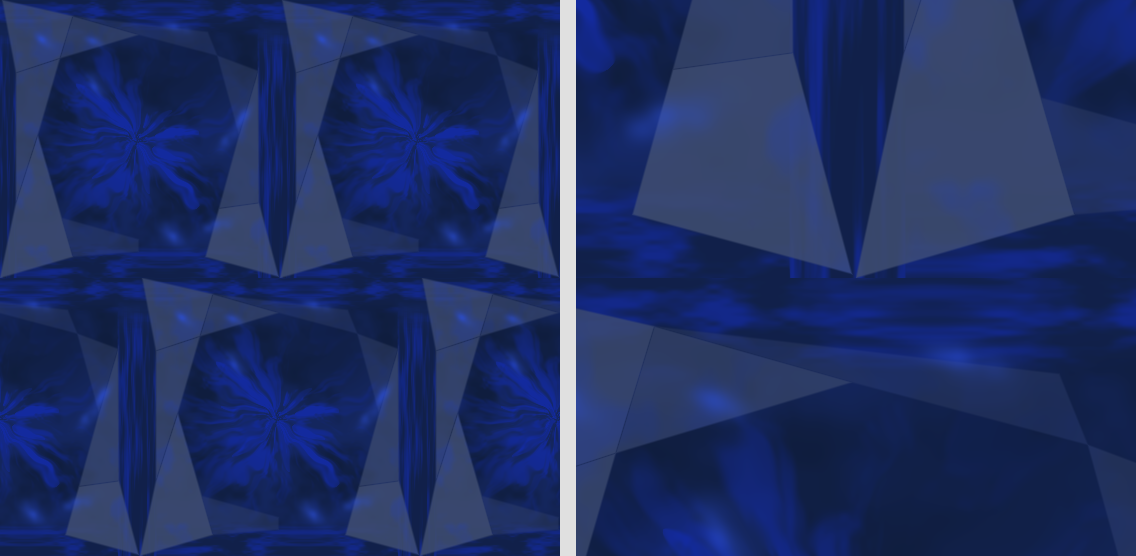
Left, the full canvas; right, a detail of the centre.
Reproduce this pattern procedurally as a Shadertoy shader.

```glsl
const float REPEATS = 2.0;
const float ROW_SHIFT = 0.5;
const float EDGE_SOFTNESS = 1.4;
const float FACET_OPACITY = 0.84;
const vec2 CENTRE = vec2(0.495, 0.5);
const vec3 DEEP = vec3(0.06, 0.115, 0.245);
const vec3 NAVY = vec3(0.08, 0.15, 0.37);
const vec3 BLUE = vec3(0.075, 0.165, 0.62);
const vec3 GLINT = vec3(0.17, 0.31, 0.86);
const vec3 GREY = vec3(0.25, 0.305, 0.445);

// Cut corners in cell units, y pointing down
const vec2 TOP_LEFT = vec2(0.008, 0.0), BOTTOM_LEFT = vec2(0.0, 1.0);
const vec2 BOTTOM_RIGHT = vec2(0.995, 0.995);
const vec2 LEFT_HIGH = vec2(0.057, 0.262), LEFT_LOW = vec2(0.057, 0.73);
const vec2 RIGHT_HIGH = vec2(0.922, 0.255), RIGHT_LOW = vec2(0.925, 0.73);
const vec2 CROWN_LEFT = vec2(0.26, 0.058), CROWN_RIGHT = vec2(0.742, 0.115);
const vec2 FOOT_LEFT = vec2(0.26, 0.924), FOOT_RIGHT = vec2(0.734, 0.924);
const vec2 N = vec2(0.495, 0.125), NE = vec2(0.776, 0.2);
const vec2 E = vec2(0.854, 0.486), SE = vec2(0.782, 0.75);
const vec2 S = vec2(0.495, 0.861), SW = vec2(0.214, 0.782);
const vec2 W = vec2(0.135, 0.486), NW = vec2(0.214, 0.21);

// Star rays: angle, start, end, half width
const vec4 RAYS[8] = vec4[8](
    vec4(0.9, 0.01, 0.33, 0.032), vec4(-2.4, 0.0, 0.31, 0.023),
    vec4(2.45, 0.01, 0.22, 0.02), vec4(-0.75, 0.02, 0.16, 0.015),
    vec4(-0.12, 0.05, 0.23, 0.018), vec4(0.45, 0.06, 0.19, 0.014),
    vec4(1.35, 0.03, 0.21, 0.02), vec4(-2.9, 0.04, 0.21, 0.015));
// Glints: centre, angle, length
const vec4 GLINTS[8] = vec4[8](
    vec4(0.15, 0.14, 0.6, 0.055), vec4(0.63, 0.10, 0.2, 0.06),
    vec4(0.62, 0.85, 0.7, 0.08), vec4(0.78, 0.81, -0.3, 0.07),
    vec4(0.82, 0.50, -0.8, 0.07), vec4(0.87, 0.42, -1.0, 0.06),
    vec4(0.34, 0.31, 1.0, 0.05), vec4(0.34, 0.15, 0.4, 0.05));

float hash(vec2 p) {
    return fract(sin(dot(p, vec2(127.1, 311.7))) * 43758.5453);
}

float noise(vec2 p) {
    vec2 i = floor(p), f = fract(p);
    f = f * f * (3.0 - 2.0 * f);
    return mix(mix(hash(i), hash(i + vec2(1, 0)), f.x),
               mix(hash(i + vec2(0, 1)), hash(i + vec2(1, 1)), f.x), f.y);
}

float fbm(vec2 p) {
    return 0.55 * noise(p) + 0.3 * noise(p * 2.1 + 7.3) + 0.15 * noise(p * 4.3 + 3.1);
}

vec2 heading(float angle) { return vec2(cos(angle), sin(angle)); }

float side(vec2 p, vec2 a, vec2 b) {
    vec2 e = normalize(b - a);
    return e.x * (p.y - a.y) - e.y * (p.x - a.x);
}

// Coverage of a convex four-sided facet
float facet(vec2 p, vec2 a, vec2 b, vec2 c, vec2 d, float aa) {
    float inside = min(min(side(p, a, b), side(p, b, c)), min(side(p, c, d), side(p, d, a)));
    return smoothstep(-aa, aa, inside);
}

float facets(vec2 p, float aa) {
    float k = 0.0;
    k = max(k, 0.88 * facet(p, TOP_LEFT, CROWN_LEFT, NW, LEFT_HIGH, aa));
    k = max(k, 0.7 * facet(p, CROWN_LEFT, N, NW, mix(NW, CROWN_LEFT, 0.5), aa));
    k = max(k, 0.85 * facet(p, LEFT_HIGH, NW, W, LEFT_LOW, aa));
    k = max(k, facet(p, W, FOOT_LEFT, BOTTOM_LEFT, LEFT_LOW, aa));
    k = max(k, 0.34 * facet(p, CROWN_LEFT, CROWN_RIGHT, NE, N, aa));
    k = max(k, 0.42 * facet(p, NE, RIGHT_HIGH, E, mix(E, NE, 0.5), aa));
    k = max(k, 0.8 * facet(p, RIGHT_HIGH, RIGHT_LOW, SE, E, aa));
    k = max(k, facet(p, SE, RIGHT_LOW, BOTTOM_RIGHT, FOOT_RIGHT, aa));
    return max(k, 0.36 * facet(p, SW, S, vec2(S.x, 0.905), FOOT_LEFT, aa));
}

// Radial sparkle inside the stone
float star(vec2 q) {
    float r = length(q), glow = 0.0;
    q += 0.035 * (vec2(noise(q * 17.0 + 5.0), noise(q * 17.0 + 31.0)) - 0.5);
    for (int i = 0; i < 8; i++) {
        vec4 ray = RAYS[i];
        vec2 d = heading(ray.x);
        float t = (dot(q, d) - ray.y) / (ray.z - ray.y);
        float across = abs(q.x * d.y - q.y * d.x);
        float width = ray.w * sqrt(max(4.0 * t * (1.0 - t), 0.0)) + 0.001;
        float body = smoothstep(width, width * 0.45, across) * step(0.0, t) * step(t, 1.0);
        glow = max(glow, body * (1.0 - 0.5 * t));
    }
    float shards = fbm(q / max(r, 0.01) * (4.0 + 9.0 * r) + 11.0);
    return 0.75 * glow + 0.9 * smoothstep(0.42, 0.8, shards) * smoothstep(0.52, 0.1, r);
}

float glints(vec2 p) {
    float sum = 0.0;
    for (int i = 0; i < 8; i++) {
        vec2 d = heading(GLINTS[i].z), q = p - GLINTS[i].xy;
        vec2 s = vec2(dot(q, d), q.x * d.y - q.y * d.x) / (GLINTS[i].w * vec2(0.7, 0.3));
        sum += exp(-dot(s, s));
    }
    return sum * (0.4 + 0.9 * noise(p * 34.0));
}

void mainImage(out vec4 fragColor, in vec2 fragCoord) {
    // Staggered cells, rows counted from the top
    vec2 grid = vec2(fragCoord.x, iResolution.y - fragCoord.y) / iResolution.xy * REPEATS;
    grid.x -= ROW_SHIFT * mod(floor(grid.y), 2.0);
    vec2 p = fract(grid), q = p - CENTRE;
    float aa = EDGE_SOFTNESS * REPEATS / iResolution.y;

    // Stone body with a dark upper right
    float shade = smoothstep(0.28, 0.06, length((p - vec2(0.64, 0.26)) * vec2(0.9, 1.2)));
    float cloud = fbm(p * 9.0 + 2.0);
    vec3 stone = mix(DEEP, NAVY, smoothstep(0.2, 0.65, cloud) * (1.0 - 0.7 * shade));
    stone = mix(stone, BLUE, clamp(star(q) * (1.0 - 0.75 * shade), 0.0, 1.0));

    // Streaked surround: level bands and upright gaps
    float gapX = fract(p.x + 0.51) - 0.5;
    float level = fbm(vec2(2.5 * sin(6.2832 * p.x + 1.0) + 4.0, p.y * 42.0));
    float upright = fbm(vec2(gapX * 75.0 + 20.0, p.y * 5.0));
    float gap = smoothstep(0.069 + aa, 0.069 - aa, abs(gapX)) * smoothstep(0.06, 0.22, p.y);
    float streak = smoothstep(0.35, 0.85, mix(level, upright, gap));
    vec3 surround = mix(mix(DEEP, NAVY, 0.35), BLUE, 0.75 * streak);
    float band = smoothstep(0.36, 0.43, abs(p.y - 0.5));
    vec3 col = mix(stone, surround, max(band, gap));

    // Pale facets, tinted by the blue beneath
    float pale = facets(p, aa);
    float tint = smoothstep(0.45, 0.75, fbm(p * vec2(13.0, 11.0) + 19.0));
    col = mix(col, GREY + vec3(-0.03, -0.01, 0.11) * tint, pale * FACET_OPACITY);
    col = mix(col, GLINT, clamp(glints(p) * 0.6, 0.0, 0.8));
    fragColor = vec4(col, 1.0);
}
```
